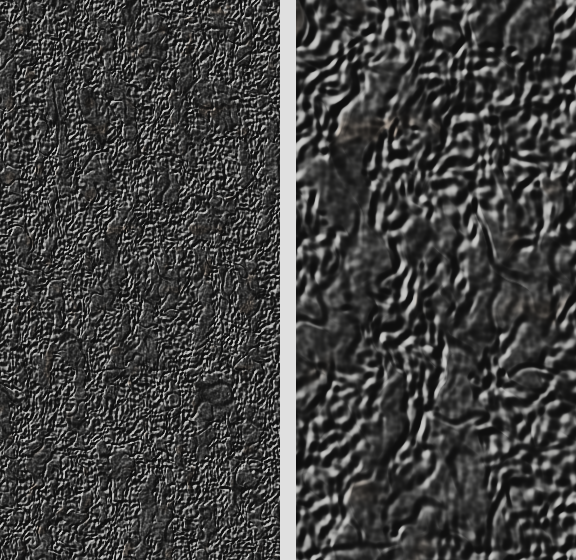
Left: the whole. Right: its middle third, enlarged.
Write a Shadertoy shader that draws this texture.

```glsl
// Dark, rough tree bark: small upright plates between furrows of coarse grain.
// A height field of warped gradient noise is lit from one side by its slope,
// then the light is mapped to a skewed grey scale with a few warm stains.

#define PLATE_FREQ   vec2(16.0, 4.6)  // plates per canvas width
#define CRACK_FREQ   vec2(10.0, 8.0)  // long curved cracks
#define GRAIN_FREQ   vec2(94.0, 74.0) // pebbles in the furrows
#define CREASE_FREQ  vec2(50.0, 36.0) // folded creases among the pebbles
#define GRAIN_HEIGHT 2.7
#define CREASE_HEIGHT 2.7
#define PLATE_HEIGHT 1.5
#define CRACK_DEPTH  1.3
#define LIGHT_DIR    vec2(-0.64, 0.77)
#define LIGHT_STEP   0.0026
#define LIGHT_GAIN   1.55
#define TONE_RANGE   1.36

// Unit gradient at a lattice point, from an integer hash
vec2 latticeGradient(vec2 cell) {
    uvec2 u = uvec2(ivec2(cell) + 4096);
    uint h = u.x * 1597334677u ^ u.y * 3812015801u;
    h = (h ^ (h >> 15)) * 2246822519u;
    h ^= h >> 13;
    float angle = float(h & 65535u) * 6.2831853 / 65536.0;
    return vec2(cos(angle), sin(angle));
}

float gradientNoise(vec2 p) {
    vec2 i = floor(p), f = p - i;
    vec2 w = f * f * f * (f * (f * 6.0 - 15.0) + 10.0);
    vec2 o = vec2(0.0, 1.0);
    float a = dot(latticeGradient(i), f);
    float b = dot(latticeGradient(i + o.yx), f - o.yx);
    float c = dot(latticeGradient(i + o.xy), f - o.xy);
    float d = dot(latticeGradient(i + o.yy), f - o.yy);
    return mix(mix(a, b, w.x), mix(c, d, w.x), w.y);
}

// Bends the straight grain of the bark
vec2 warp(vec2 p) {
    vec2 broad = vec2(gradientNoise(p * 5.0 + 11.0), gradientNoise(p * 5.0 + 47.0));
    vec2 small = vec2(gradientNoise(p * 23.0 + 5.0), gradientNoise(p * 23.0 + 83.0));
    return p + 0.032 * broad + 0.013 * small;
}

// 1 on the smooth plates, 0 in the furrows
float plateMask(vec2 q) {
    float n = gradientNoise(q * PLATE_FREQ + 3.0);
    n += 0.5 * gradientNoise(q * PLATE_FREQ * vec2(2.1, 3.4) + 29.0);
    n += 0.32 * gradientNoise(q * vec2(62.0, 46.0) + 19.0);
    return smoothstep(-0.04, 0.17, n);
}

// 1 along the middle of a crack, 0 away from it
float crackMask(vec2 q) {
    float wide = gradientNoise(q * CRACK_FREQ + 61.0);
    float fine = gradientNoise(q * CRACK_FREQ * vec2(2.0, 2.4) + 23.0);
    float gaps = smoothstep(-0.2, 0.1, gradientNoise(q * 9.0 + 17.0));
    float wideCrack = gaps * (1.0 - smoothstep(0.0, 0.09, abs(wide)));
    float fineCrack = (1.0 - 0.7 * gaps) * (1.0 - smoothstep(0.0, 0.15, abs(fine)));
    return max(wideCrack, 0.75 * fineCrack);
}

float barkHeight(vec2 p) {
    vec2 q = warp(p);
    float plate = plateMask(q);
    float rough = mix(1.0, 0.24, plate);
    float grain = gradientNoise(mix(p, q, 0.6) * GRAIN_FREQ);
    float crease = gradientNoise(q * CREASE_FREQ + 37.0);
    crease = sqrt(crease * crease + 0.001);
    float height = PLATE_HEIGHT * plate - CRACK_DEPTH * crackMask(q);
    height += rough * (GRAIN_HEIGHT * grain + CREASE_HEIGHT * crease);
    height += 0.9 * gradientNoise(q * vec2(38.0, 28.0) + 71.0);
    return height;
}

void mainImage(out vec4 fragColor, in vec2 fragCoord) {
    vec2 p = fragCoord / iResolution.x;
    vec2 q = warp(p);
    float plate = plateMask(q);

    // Slope towards the light, darkened inside the cracks
    vec2 toLight = LIGHT_STEP * LIGHT_DIR;
    float light = LIGHT_GAIN * (barkHeight(p - toLight) - barkHeight(p + toLight));
    light -= 0.7 * crackMask(q);

    // Fine speckle and broad uneven shade
    light += 0.65 * gradientNoise(p * 135.0 + 9.0);
    light += 0.45 * gradientNoise(p * vec2(17.0, 11.0) + 53.0);

    // Skewed tone curve: deep shadows, few bright glints
    float grey = 0.205 * exp(TONE_RANGE * tanh(light / TONE_RANGE));

    // Faint brown stains on some plates
    float stain = plate * smoothstep(0.2, 0.45, gradientNoise(p * 14.0 + 91.0));
    vec3 tint = mix(vec3(1.0, 1.0, 0.99), vec3(1.07, 1.0, 0.93), stain);
    fragColor = vec4(grey * tint, 1.0);
}
```
